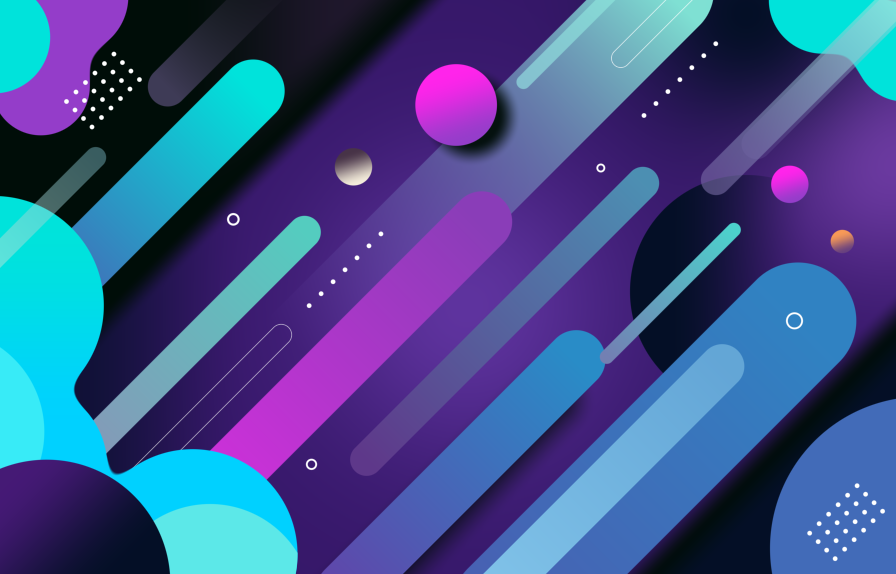
This background is drawn by a WebGL 1 fragment shader. Its source:

```glsl
precision highp float;
uniform vec2 u_resolution;

#define CANVAS_HEIGHT 4.92
#define DIAGONAL vec2(0.70711)
#define INK vec3(0.0, 0.05, 0.03)
#define NAVY vec3(0.015, 0.06, 0.15)
#define VIOLET vec3(0.21, 0.09, 0.41)
#define GLOW vec3(0.37, 0.20, 0.62)
#define CYAN vec3(0.0, 0.89, 0.86)
#define SKY vec3(0.0, 0.82, 1.0)
#define MAGENTA vec3(1.0, 0.14, 0.92)
#define ORCHID vec3(0.58, 0.24, 0.79)
#define BLUE vec3(0.26, 0.42, 0.72)
#define DOT_RADIUS 0.02

float pixel;

float cover(float d, float blur) {
  return 1.0 - smoothstep(-blur, blur, d);
}

void fill(inout vec3 c, float d, vec3 tint) {
  c = mix(c, tint, cover(d, pixel));
}

float circle(vec2 p, vec2 center, float radius) {
  return length(p - center) - radius;
}

float smoothUnion(float a, float b, float k) {
  float h = max(k - abs(a - b), 0.0) / k;
  return min(a, b) - 0.25 * h * h * k;
}

// Diagonal capsule running down-left from its upper end
float capsule(vec2 p, vec2 top, float len, float radius) {
  vec2 q = p - top;
  float t = clamp(-dot(q, DIAGONAL), 0.0, len);
  return length(q + DIAGONAL * t) - radius;
}

void bar(inout vec3 c, vec2 p, vec2 top, float len, float radius, vec4 high, vec4 low) {
  float t = clamp(dot(top - p, DIAGONAL) / len, 0.0, 1.0);
  vec4 tint = mix(high, low, t);
  c = mix(c, tint.rgb, tint.a * cover(capsule(p, top, len, radius), pixel));
}

void outline(inout vec3 c, float d, float width, float alpha) {
  c = mix(c, vec3(1.0), alpha * cover(abs(d) - width, pixel));
}

void ball(inout vec3 c, vec2 p, vec2 center, float radius, vec3 high, vec3 low) {
  float t = dot(p - center, vec2(-0.3, 0.95)) / radius;
  fill(c, circle(p, center, radius), mix(low, high, smoothstep(-1.0, 0.8, t)));
}

// Diagonal lattice: x runs up-right, y runs down-right
void dots(inout vec3 c, vec2 p, vec2 origin, vec2 spacing, vec2 last) {
  vec2 q = p - origin;
  q = vec2(q.x + q.y, q.x - q.y) * DIAGONAL;
  vec2 cell = clamp(floor(q / spacing + 0.5), vec2(0.0), last);
  fill(c, length(q - cell * spacing) - DOT_RADIUS, vec3(1.0));
}

vec3 backdrop(vec2 p) {
  float s = p.x - p.y;
  vec2 mid = p - vec2(4.0, 2.3), side = p - vec2(7.6, 3.6), top = p - vec2(6.4, 4.8);
  vec3 c = mix(VIOLET, GLOW, exp(-0.55 * dot(mid, mid)));
  c = mix(c, vec3(0.43, 0.23, 0.64), exp(-0.9 * dot(side, side)));
  c = mix(c, NAVY, exp(-1.1 * dot(top, top)));
  c = mix(c, NAVY, 0.75 * (1.0 - smoothstep(0.6, 2.2, p.x)));
  // Dark corners
  vec3 corner = mix(INK, vec3(0.12, 0.09, 0.17), smoothstep(1.5, 3.0, p.x) * smoothstep(-1.3, -1.9, s));
  c = mix(c, corner, 1.0 - smoothstep(-1.4, -1.05, s));
  vec3 lower = mix(INK, NAVY, smoothstep(5.5, 6.0, s));
  c = mix(c, lower, smoothstep(5.25, 5.65, s));
  // Half-faded disc
  float fade = 1.0 - smoothstep(5.7, 7.0, p.x);
  return mix(c, NAVY, fade * cover(circle(p, vec2(6.4, 2.42), 1.0), pixel));
}

void bars(inout vec3 c, vec2 p) {
  bar(c, p, vec2(5.7, 5.0), 4.4, 0.42, vec4(0.52, 0.92, 0.86, 0.95), vec4(0.45, 0.3, 0.7, 0.0));
  bar(c, p, vec2(2.3, 5.04), 1.22, 0.17, vec4(0.2, 0.18, 0.25, 0.1), vec4(0.27, 0.25, 0.37, 0.9));
  bar(c, p, vec2(2.17, 4.14), 2.3, 0.27, vec4(CYAN, 1.0), vec4(0.26, 0.43, 0.72, 1.0));
  bar(c, p, vec2(2.61, 2.93), 2.6, 0.14, vec4(0.33, 0.8, 0.75, 1.0), vec4(0.52, 0.6, 0.72, 1.0));
  bar(c, p, vec2(4.13, 3.02), 3.1, 0.26, vec4(0.54, 0.24, 0.72, 1.0), vec4(0.8, 0.19, 0.85, 1.0));
  bar(c, p, vec2(5.51, 3.35), 3.35, 0.14, vec4(0.3, 0.56, 0.7, 1.0), vec4(0.37, 0.22, 0.54, 1.0));
  c = mix(c, INK, 0.95 * cover(capsule(p, vec2(4.72, 1.5), 3.0, 0.2), 0.2));
  bar(c, p, vec2(4.94, 1.84), 2.8, 0.25, vec4(0.16, 0.55, 0.78, 1.0), vec4(0.37, 0.28, 0.67, 1.0));
  bar(c, p, vec2(6.84, 2.17), 3.5, 0.5, vec4(0.19, 0.51, 0.76, 1.0), vec4(0.28, 0.38, 0.7, 1.0));
  bar(c, p, vec2(6.19, 1.78), 2.7, 0.19, vec4(0.39, 0.65, 0.84, 1.0), vec4(0.5, 0.76, 0.91, 1.0));
  bar(c, p, vec2(6.29, 2.95), 1.54, 0.06, vec4(0.3, 0.82, 0.8, 1.0), vec4(0.45, 0.5, 0.7, 1.0));
  bar(c, p, vec2(5.3, 5.03), 1.15, 0.06, vec4(0.55, 0.9, 0.86, 0.7), vec4(0.55, 0.82, 0.85, 0.8));
  outline(c, capsule(p, vec2(2.41, 2.05), 1.8, 0.09), 0.003, 0.65);
  outline(c, capsule(p, vec2(6.0, 5.1), 0.96, 0.08), 0.003, 0.75);
}

void blobs(inout vec3 c, vec2 p) {
  // Upper corners
  fill(c, smoothUnion(circle(p, vec2(0.35, 4.18), 0.42), circle(p, vec2(0.6, 4.95), 0.5), 0.3), ORCHID);
  fill(c, circle(p, vec2(-0.05, 4.6), 0.48), CYAN);
  fill(c, smoothUnion(circle(p, vec2(7.05, 4.92), 0.46), circle(p, vec2(7.75, 4.47), 0.42), 0.3), CYAN);
  // Lower left, layered
  float wave = smoothUnion(circle(p, vec2(-0.05, 2.3), 0.94), circle(p, vec2(0.2, 0.92), 0.72), 0.25);
  wave = smoothUnion(wave, circle(p, vec2(1.65, 0.17), 0.9), 0.25);
  fill(c, wave, mix(SKY, CYAN, smoothstep(1.2, 3.0, p.y)));
  fill(c, max(wave, circle(p, vec2(-0.5, 1.22), 0.88)), vec3(0.22, 0.92, 0.97));
  fill(c, max(wave, circle(p, vec2(1.8, -0.28), 0.88)), vec3(0.36, 0.91, 0.91));
  fill(c, circle(p, vec2(0.4, -0.08), 1.06), mix(vec3(0.27, 0.1, 0.46), NAVY, smoothstep(-0.7, 1.0, p.x - p.y)));
  // Lower right
  fill(c, circle(p, vec2(7.9, 0.22), 1.3), BLUE);
}

void main() {
  vec2 p = gl_FragCoord.xy * CANVAS_HEIGHT / u_resolution.y;
  pixel = 0.75 * CANVAS_HEIGHT / u_resolution.y;
  vec3 c = backdrop(p);
  bars(c, p);
  blobs(c, p);

  // Glassy bars above the blobs
  bar(c, p, vec2(0.82, 3.57), 1.3, 0.09, vec4(0.5, 0.75, 0.8, 0.45), vec4(0.75, 0.9, 0.85, 0.5));
  bar(c, p, vec2(7.75, 4.99), 2.28, 0.13, vec4(0.6, 0.95, 0.88, 0.6), vec4(0.5, 0.45, 0.68, 0.55));
  bar(c, p, vec2(7.9, 5.1), 2.0, 0.13, vec4(0.65, 0.95, 0.9, 0.6), vec4(0.5, 0.45, 0.7, 0.2));

  // Balls
  c = mix(c, INK, 0.95 * cover(circle(p, vec2(4.04, 3.92), 0.33), 0.1));
  ball(c, p, vec2(3.91, 4.02), 0.35, MAGENTA, ORCHID);
  ball(c, p, vec2(6.77, 3.34), 0.16, MAGENTA, ORCHID);
  ball(c, p, vec2(3.03, 3.49), 0.16, vec3(0.28, 0.2, 0.28), vec3(0.96, 0.93, 0.86));
  ball(c, p, vec2(7.22, 2.85), 0.1, vec3(0.97, 0.6, 0.34), vec3(0.4, 0.25, 0.5));

  // Rings and dots
  outline(c, circle(p, vec2(2.0, 3.04), 0.045), 0.009, 1.0);
  outline(c, circle(p, vec2(5.15, 3.48), 0.03), 0.008, 1.0);
  outline(c, circle(p, vec2(2.67, 0.94), 0.04), 0.008, 1.0);
  outline(c, circle(p, vec2(6.81, 2.17), 0.065), 0.008, 1.0);
  dots(c, p, vec2(2.65, 2.3), vec2(0.145), vec2(6.0, 0.0));
  dots(c, p, vec2(5.52, 3.93), vec2(0.145), vec2(6.0, 0.0));
  dots(c, p, vec2(0.57, 4.05), vec2(0.115, 0.103), vec2(5.0, 3.0));
  dots(c, p, vec2(6.94, 0.35), vec2(0.115, 0.103), vec2(5.0, 3.0));
  gl_FragColor = vec4(c, 1.0);
}
```
